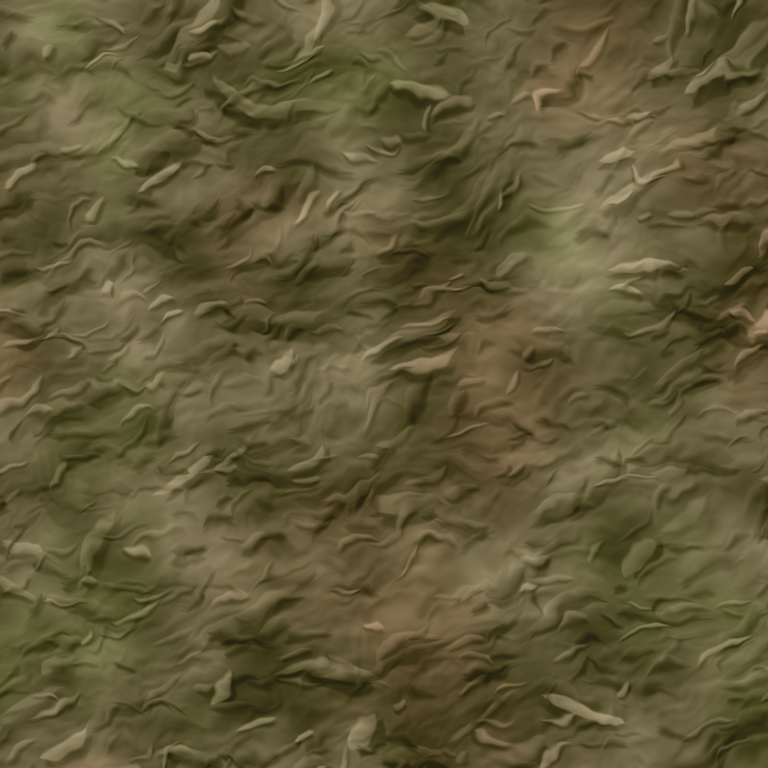
Give the GLSL for this texture, as a WebGL 2 fragment shader.

```glsl
#version 300 es
precision highp float;
// Weathered ground litter: matted dry blades and leaf flakes over mossy soil.

uniform vec2 u_resolution;
out vec4 fragColor;

const float GRAIN_ANGLE = 0.36;
const vec3 SOIL = vec3(0.25, 0.23, 0.10);
const vec3 STRAW = vec3(0.60, 0.55, 0.42);
const vec3 MOSS_TINT = vec3(0.88, 1.0, 0.80);
const vec3 RUST_TINT = vec3(1.05, 0.97, 0.98);

vec2 hash2(vec2 p) {
  vec3 q = fract(p.xyx * vec3(0.1031, 0.1030, 0.0973));
  q += dot(q, q.yzx + 33.33);
  return fract((q.xx + q.yz) * q.zy);
}

mat2 rotation(float angle) {
  float c = cos(angle), s = sin(angle);
  return mat2(c, -s, s, c);
}

float cornerGradient(vec2 cell, vec2 offset) {
  return dot(hash2(cell) * 2.0 - 1.0, offset);
}

float gradientNoise(vec2 p) {
  vec2 i = floor(p), f = fract(p);
  vec2 u = f * f * f * (f * (f * 6.0 - 15.0) + 10.0);
  vec2 e = vec2(0.0, 1.0);
  float low = mix(cornerGradient(i, f), cornerGradient(i + e.yx, f - e.yx), u.x);
  float high = mix(cornerGradient(i + e.xy, f - e.xy), cornerGradient(i + e.yy, f - e.yy), u.x);
  return mix(low, high, u.y);
}

float fbm(vec2 p, int octaves) {
  float sum = 0.0, gain = 1.0;
  for (int i = 0; i < octaves; i++) {
    sum += gain * gradientNoise(p);
    p = rotation(0.6) * p * 2.03 + 17.3;
    gain *= 0.5;
  }
  return sum;
}

vec2 warp(vec2 p, float frequency, float amount) {
  vec2 q = p * frequency;
  return p + amount * vec2(fbm(q + 3.7, 2), fbm(q + 41.2, 2));
}

// Rounded ridges stretched along the grain
float matHeight(vec2 p) {
  vec2 q = rotation(GRAIN_ANGLE) * p * vec2(12.0, 25.0);
  float sum = 0.0, gain = 0.5;
  for (int i = 0; i < 3; i++) {
    float n = gradientNoise(q);
    sum -= gain * 2.0 * sqrt(n * n + 0.01);
    q = rotation(0.25) * q * 1.9 + 9.1;
    gain *= 0.55;
  }
  return sum;
}

float relief(vec2 p, vec2 towardLight) {
  return matHeight(p - towardLight) - matHeight(p + towardLight);
}

// Coverage of a tapered blade centred on zero
float blade(vec2 d, vec2 halfSize, float softness) {
  float along = d.x / halfSize.x;
  float edge = abs(d.y) - halfSize.y * (1.0 - abs(along * along * along));
  return 1.0 - smoothstep(-softness, softness, edge);
}

// Lays one layer of shaded blades over the tone
float scatterBlades(float tone, vec2 p, float density, float seed) {
  vec2 q = p * density, home = floor(q);
  float softness = 0.0024 * density;
  for (int y = -1; y <= 1; y++) {
    for (int x = -1; x <= 1; x++) {
      vec2 cell = home + vec2(x, y);
      vec2 place = hash2(cell + seed), shape = hash2(cell + seed + 31.7);
      vec2 look = hash2(cell + seed + 73.1), turn = hash2(cell + seed + 117.9);
      vec2 d = rotation(GRAIN_ANGLE + (turn.x + turn.y - 1.0) * 0.95) * (q - cell - place);
      d.y += (look.x - 0.5) * 1.1 * d.x * d.x;
      vec2 halfSize = vec2(mix(0.3, 0.72, shape.x), mix(0.05, 0.13, shape.y));
      float opacity = smoothstep(0.1, 0.95, look.y) * 0.85;
      float shadow = blade(d + vec2(0.0, halfSize.y * 1.3), halfSize, softness * 1.5);
      tone -= 0.38 * opacity * shadow;
      float brightness = fract(look.x * 7.0 + shape.x);
      float bodyTone = mix(0.12, 1.1, brightness * brightness) + 0.25 * d.y / halfSize.y;
      tone = mix(tone, bodyTone, opacity * blade(d, halfSize, softness));
    }
  }
  return tone;
}

void main() {
  vec2 p = gl_FragCoord.xy / u_resolution.y;
  vec2 bent = warp(warp(p, 6.0, 0.03), 28.0, 0.011);

  // Soil, blades from large to small, then folded relief
  float tone = 0.4 + 0.5 * fbm(p * 6.0 + 5.0, 4);
  for (int layer = 0; layer < 4; layer++) {
    float density = 8.0 * pow(1.5, float(layer));
    tone = scatterBlades(tone, bent, density, 13.0 * float(layer) + 2.0);
  }
  tone += 0.55 * relief(bent, vec2(-0.0018, 0.0042));
  tone += 0.75 * fbm(p * 4.5 + 23.0, 3) + 0.03;
  tone = clamp(tone, -0.35, 1.2);

  // Drifting moss and rust tints
  vec3 color = mix(SOIL, STRAW, max(tone, 0.0)) * (1.0 + 1.1 * min(tone, 0.0));
  float drift = fbm(p * 2.6 + 11.0, 4);
  color *= mix(vec3(1.0), MOSS_TINT, smoothstep(0.1, 0.55, drift));
  color *= mix(vec3(1.0), RUST_TINT, smoothstep(0.0, 0.4, -drift));
  fragColor = vec4(color, 1.0);
}
```
